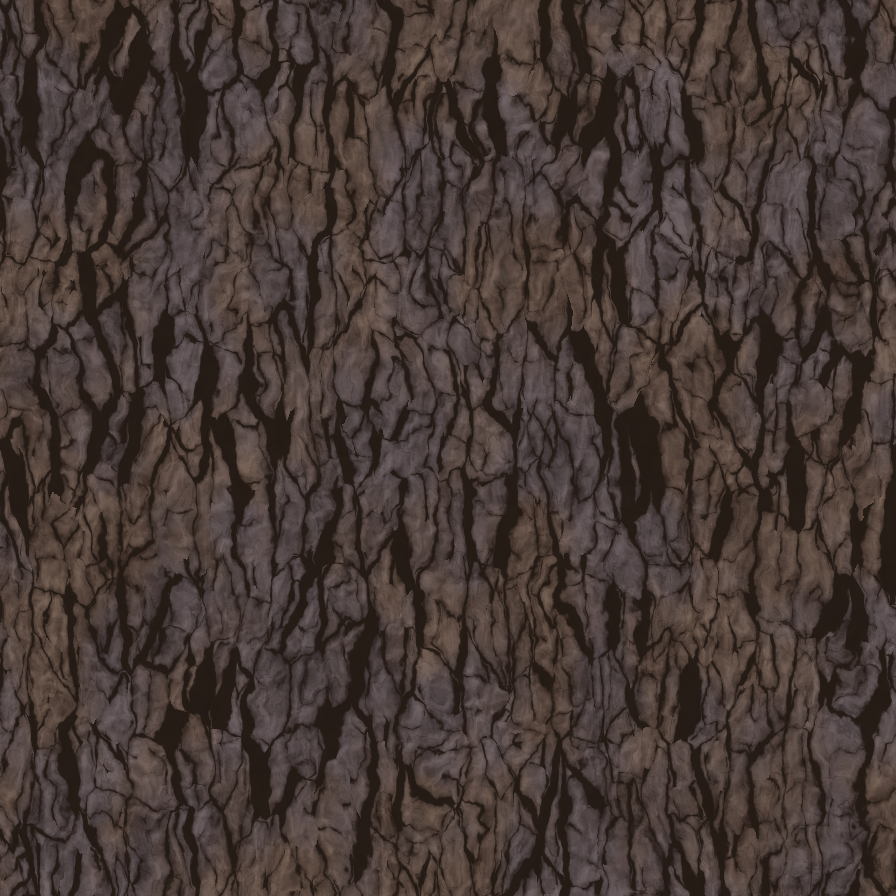
Write a Shadertoy shader that draws this texture.

```glsl
// Tree bark: tall grey-brown plates parted by dark, mostly upright cracks.
// Two stretched and warped Voronoi layers cut the cracks, wide where upright
// and thin where level; layered noise gives the plates grain and tint.

#define PLATE_CELLS vec2(27.0, 11.0)
#define CHIP_CELLS vec2(46.0, 23.0)
#define PLATE_CRACK vec2(0.0009, 0.0085)
#define CHIP_CRACK vec2(0.0005, 0.0028)
#define CRACK_SOFTNESS 0.0013
#define RIM_WIDTH 0.0065
#define CRACK_COLOR vec3(0.145, 0.107, 0.085)
#define SHADE_COLOR vec3(0.215, 0.170, 0.155)
#define LIGHT_COLOR vec3(0.415, 0.357, 0.340)
#define BROWN_TINT vec3(1.04, 0.99, 0.91)
#define VIOLET_TINT vec3(0.97, 0.99, 1.07)

float hash(vec2 p) {
    return fract(sin(dot(p, vec2(127.1, 311.7))) * 43758.5453);
}

vec2 hash2(vec2 p) {
    return vec2(hash(p), hash(p + 57.3));
}

float noise(vec2 p) {
    vec2 i = floor(p);
    vec2 f = fract(p);
    f = f * f * (3.0 - 2.0 * f);
    float low = mix(hash(i), hash(i + vec2(1, 0)), f.x);
    float high = mix(hash(i + vec2(0, 1)), hash(i + vec2(1, 1)), f.x);
    return mix(low, high, f.y);
}

float fbm(vec2 p) {
    float sum = 0.0;
    float gain = 0.533;
    for (int i = 0; i < 4; i++) {
        sum += gain * noise(p);
        p = mat2(1.6, 1.2, -1.2, 1.6) * p + 19.7;
        gain *= 0.5;
    }
    return sum;
}

vec2 cellPoint(vec2 cell) {
    return cell + 0.05 + 0.9 * hash2(cell);
}

// Distance to the nearest crack in canvas units, negative inside it.
// width holds the half widths of level and upright cracks.
float crackField(vec2 p, vec2 cells, vec2 width, float closedShare) {
    vec2 q = p * cells;
    vec2 home = floor(q);
    vec2 toHome = vec2(9.0);
    for (int k = 0; k < 9; k++) {
        vec2 cell = floor(q) + vec2(k % 3 - 1, k / 3 - 1);
        vec2 offset = cellPoint(cell) - q;
        if (dot(offset, offset) < dot(toHome, toHome)) {
            toHome = offset;
            home = cell;
        }
    }
    float swell = 0.3 + 1.4 * noise(p * vec2(17.0, 13.0) + 4.0);
    float field = 1.0;
    for (int k = 0; k < 25; k++) {
        if (k == 12) continue;
        vec2 cell = home + vec2(k % 5 - 2, k / 5 - 2);
        vec2 toCell = cellPoint(cell) - q;
        vec2 normal = normalize(toCell - toHome);
        float stretch = length(normal * cells);
        float edge = dot(0.5 * (toCell + toHome), normal) / stretch;
        float upright = smoothstep(0.45, 1.0, abs(normal.x) * cells.x / stretch);
        vec2 pick = hash2(home + cell + 0.37);
        float halfWidth = mix(width.x, width.y, upright * pick.x * pick.x) * swell;
        if (pick.y < closedShare) halfWidth = -0.005;
        field = min(field, edge - halfWidth);
    }
    return field;
}

void mainImage(out vec4 fragColor, in vec2 fragCoord) {
    vec2 p = fragCoord / iResolution.y;

    // Bend the crack paths, then roughen them
    vec2 bend = vec2(fbm(p * vec2(13.0, 9.0)), fbm(p * vec2(11.0, 9.0) + 31.0)) - 0.5;
    vec2 jag = vec2(fbm(p * vec2(60.0, 42.0) + 7.0), fbm(p * 55.0 + 83.0)) - 0.5;
    vec2 warped = p + bend * vec2(0.040, 0.065) + jag * vec2(0.013, 0.020);

    // Cracks
    float plates = crackField(warped, PLATE_CELLS, PLATE_CRACK, 0.16);
    float chips = crackField(warped + 3.7, CHIP_CELLS, CHIP_CRACK, 0.48);
    float ragged = (fbm(p * vec2(150.0, 95.0)) - 0.5) * 0.004;
    float field = min(plates, chips) + ragged;
    float soft = max(CRACK_SOFTNESS, 0.7 / iResolution.y);
    float crack = 1.0 - smoothstep(-soft, soft, field);
    float rim = 1.0 - smoothstep(0.0, RIM_WIDTH, field);

    // Grain, flakes and relief on the plates
    vec2 grainPoint = warped * vec2(120.0, 78.0);
    float grain = fbm(grainPoint);
    float relief = grain - fbm(grainPoint + vec2(0.35, -0.35));
    float streak = fbm(warped * vec2(95.0, 22.0) + 11.0);
    float mottle = fbm(p * vec2(19.0, 12.0) + 47.0);
    float flake = abs(fbm(warped * vec2(42.0, 24.0) + 71.0) - 0.5);
    float fissure = 1.0 - smoothstep(0.0, 0.022, flake);
    float speck = hash(floor(p * 512.0)) - 0.5;

    float tone = 0.70 + 0.75 * (grain - 0.5) + 0.55 * (streak - 0.5);
    tone += 0.60 * (mottle - 0.5) + 0.50 * relief + 0.10 * speck;
    tone -= 0.34 * rim + 0.24 * fissure;

    // Colour
    float warmth = smoothstep(0.3, 0.7, fbm(p * vec2(15.0, 10.0) + 90.0));
    vec3 bark = mix(SHADE_COLOR, LIGHT_COLOR, clamp(tone, -0.2, 1.15));
    bark *= mix(VIOLET_TINT, BROWN_TINT, warmth);
    vec3 color = mix(bark, CRACK_COLOR * (0.92 + 0.16 * grain), crack);
    fragColor = vec4(color, 1.0);
}
```
